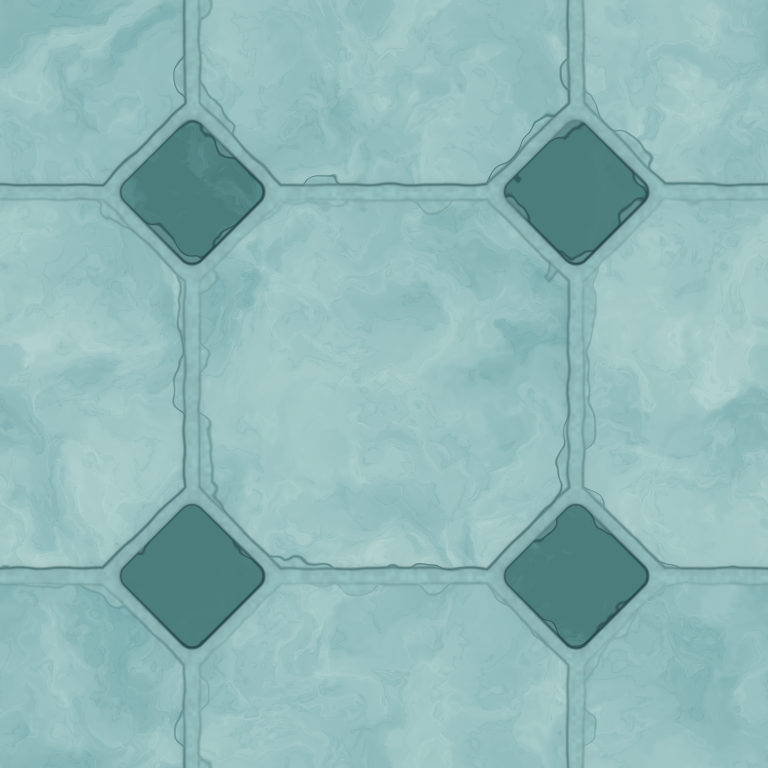
Give the GLSL for this texture, as a Shadertoy shader.

```glsl
// Clipped-corner marble tiles with dark rounded diamonds set in the joints.
// Tiles and diamonds are distance shapes with noisy chipped rims; the marble
// is domain-warped noise, seeded per tile so that the canvas wraps.

#define REPEATS 2.0          // tiles across and down
#define JOINT 0.0100         // half width of the straight joints
#define CORNER_CUT 0.126     // reach of the clipped corners along an axis
#define GEM_SIDE 0.0715      // half side of a diamond
#define GEM_ROUND 0.018      // corner radius of a diamond
#define CHIP_DEPTH 0.017     // deepest chip in a tile rim
#define LINE_WIDTH 0.0021    // dark line along the rims
#define MARBLE_SCALE 3.4     // marble swirls per tile
#define GRAIN 170.0          // joint grain per canvas, a whole number

const vec3 MARBLE_DARK  = vec3(0.48, 0.68, 0.69);
const vec3 MARBLE_LIGHT = vec3(0.69, 0.82, 0.81);
const vec3 GROUT_COLOR  = vec3(0.57, 0.74, 0.74);
const vec3 GEM_COLOR    = vec3(0.295, 0.49, 0.488);
const vec3 GEM_VEIN     = vec3(0.40, 0.61, 0.61);
const vec3 LINE_COLOR   = vec3(0.20, 0.38, 0.39);

float hash(vec2 p) {
    vec3 q = fract(p.xyx * vec3(0.1031, 0.1030, 0.0973));
    q += dot(q, q.yzx + 33.33);
    return fract((q.x + q.y) * q.z);
}

// Value noise whose lattice wraps after a whole number of cells
float noise(vec2 p, float period) {
    vec2 i = floor(p), f = p - i;
    f = f * f * f * (f * (f * 6.0 - 15.0) + 10.0);
    vec2 a = mod(i, period), b = mod(i + 1.0, period);
    return mix(mix(hash(a), hash(vec2(b.x, a.y)), f.x),
               mix(hash(vec2(a.x, b.y)), hash(b), f.x), f.y);
}

float fbm(vec2 p) {
    float sum = 0.0, amp = 0.5;
    for (int i = 0; i < 5; i++) {
        sum += amp * noise(p, 64.0);
        p = mat2(1.6, 1.2, -1.2, 1.6) * p + 5.7;
        amp *= 0.5;
    }
    return sum / 0.97;
}

// Swirled bands with thin pale and dark contour veins, about 0 to 1
float marble(vec2 p) {
    vec2 w = vec2(fbm(p), fbm(p + 19.3)) - 0.5;
    vec2 v = vec2(fbm(p + 2.4 * w + 7.1), fbm(p + 2.4 * w + 31.7)) - 0.5;
    float f = fbm(p + 2.2 * v + 0.6 * w) - 0.5;
    float darkVein = exp(-9.0 * abs(sin(15.0 * f + 5.0 * w.x)));
    float paleVein = exp(-5.0 * abs(sin(13.0 * v.y + 6.0 * f + 1.2)));
    return 0.57 + 0.9 * f + 0.85 * v.x - 0.22 * darkVein + 0.17 * paleVein;
}

// Depth of rim damage: broad bites with a ragged outline
float chips(vec2 p, float scale) {
    float n = 0.8 * noise(p * scale, 64.0) + 0.2 * noise(p * scale * 2.7 + 9.0, 64.0);
    return smoothstep(0.52, 0.88, n);
}

float tileDistance(vec2 p) {
    vec2 a = abs(p);
    float halfCell = 0.5 / REPEATS;
    float box = max(a.x, a.y) - halfCell + JOINT;
    float cut = (a.x + a.y - 2.0 * halfCell + CORNER_CUT) * 0.7071;
    return max(box, cut);
}

float gemDistance(vec2 p) {
    vec2 a = abs(vec2(p.x + p.y, p.y - p.x) * 0.7071) - GEM_SIDE + GEM_ROUND;
    return length(max(a, 0.0)) + min(max(a.x, a.y), 0.0) - GEM_ROUND;
}

void mainImage(out vec4 fragColor, in vec2 fragCoord) {
    vec2 uv = fragCoord / iResolution.xy;
    float px = 1.0 / iResolution.y;

    // Local frames: tiles sit on whole cells, diamonds on half cells
    vec2 cell = floor(uv * REPEATS + 0.5);
    vec2 tileId = mod(cell, REPEATS), gemId = floor(uv * REPEATS);
    vec2 t = uv - cell / REPEATS;
    vec2 g = uv - (gemId + 0.5) / REPEATS;
    vec2 tileSeed = tileId * vec2(13.7, 17.3) + 8.0;
    vec2 gemSeed = gemId * vec2(11.9, 5.3) + 3.0;

    // Grainy grout, a little darker beside the diamonds
    float grain = 0.6 * noise(uv * GRAIN, GRAIN) + 0.4 * noise(uv * GRAIN * 0.5, GRAIN * 0.5);
    float gem = gemDistance(g);
    vec3 grout = GROUT_COLOR * (1.0 + 0.11 * (grain - 0.5));
    grout *= 1.0 - 0.12 * exp(-max(gem, 0.0) * 160.0);

    // Marble tile, chipped rim and its shaded outlines
    float rim = tileDistance(t) + 0.003 * (noise(t * 38.0 + tileSeed, 64.0) - 0.5);
    float worn = rim + CHIP_DEPTH * chips(t + tileSeed, 21.0);
    float tone = marble(t * REPEATS * MARBLE_SCALE + tileSeed);
    vec3 stone = mix(MARBLE_DARK, MARBLE_LIGHT, clamp(tone, 0.0, 1.0));
    vec3 col = mix(stone, grout, smoothstep(-px, px, worn));
    float shade = 0.5 + dot(t, vec2(0.6, -1.2));
    float outline = 1.0 - smoothstep(0.0, LINE_WIDTH + px, abs(worn));
    float edge = 1.0 - smoothstep(0.0, LINE_WIDTH + px, abs(rim));
    col = mix(col, LINE_COLOR, shade * max(0.75 * outline, 0.55 * edge));
    col *= 1.0 - 0.10 * shade * exp(-abs(rim) * 220.0);

    // Diamond: alternate ones are mottled, nicks show the bed below
    float mottled = mod(gemId.x + gemId.y, 2.0);
    float cloud = smoothstep(0.50, 0.95, marble(g * 9.0 + gemSeed));
    vec3 glaze = mix(GEM_COLOR, GEM_VEIN, cloud * mix(0.10, 0.55, mottled));
    float nick = gem + 0.012 * chips(g + gemSeed, 29.0);
    vec3 face = mix(glaze, mix(GEM_COLOR, grout, 0.4), smoothstep(-px, px, nick));
    float gemLine = 1.0 - smoothstep(0.0, LINE_WIDTH + px, abs(nick));
    float gemShade = clamp(0.5 + dot(g, vec2(3.0, -4.0)), 0.15, 0.9);
    face = mix(face, LINE_COLOR * 0.75, 0.7 * gemLine);
    col = mix(col, face, 1.0 - smoothstep(-px, px, gem));
    float gemEdge = 1.0 - smoothstep(0.0, LINE_WIDTH + px, abs(gem));
    col = mix(col, LINE_COLOR * 0.7, gemEdge * gemShade);

    fragColor = vec4(col, 1.0);
}
```
